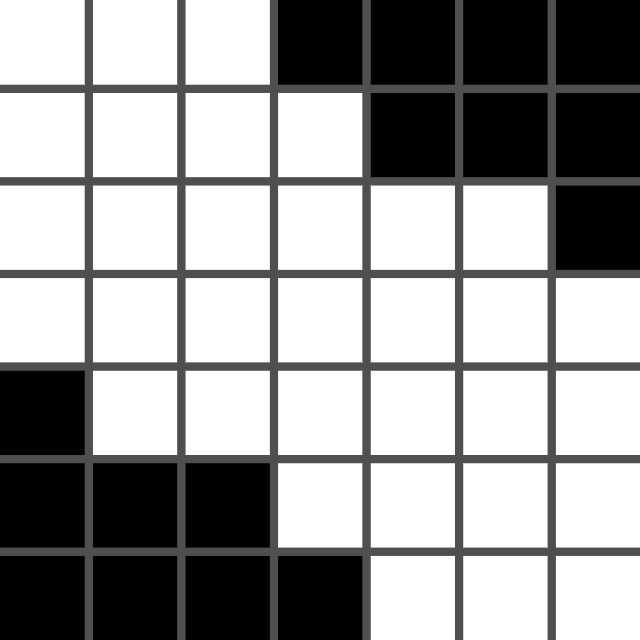
Give the GLSL for this pattern, as a three.js fragment shader.

```glsl
// A seven by seven board of square cells split by thin grey lines.
// A broad white diagonal band crosses it, leaving stepped black corners;
// each cell's colour comes from its slanted distance to the board centre.

varying vec2 vUv;

const float PITCH = 0.14466;

// Canvas position to cell units, lines falling on whole numbers
vec2 toGrid(vec2 p) {
  return (p - vec2(0.5, 0.5)) / PITCH + vec2(3.5, 3.5) + vec2(-0.0028, 0.0028);
}

// Canvas distance to the nearest of the six inner lines on each axis
float lineDistance(vec2 grid) {
  vec2 nearest = clamp(floor(grid + 0.5), 1.0, 6.0);
  vec2 d = abs(grid - nearest) * PITCH;
  return min(d.x, d.y);
}

// 1 inside the diagonal band, 0 in the two opposite corners
float bandCell(vec2 grid) {
  vec2 cell = clamp(floor(grid), 0.0, 6.0) - 3.0;
  return 1.0 - step(3.75, abs(cell.x + 1.5 * cell.y));
}

void main() {
  vec2 grid = toGrid(vUv);
  vec3 lineGrey = vec3(0.31);

  // Cells first, then the lines, which also cover the cell steps
  vec3 color = vec3(bandCell(grid));
  float line = 1.0 - smoothstep(0.0056, 0.0074, lineDistance(grid));
  gl_FragColor = vec4(mix(color, lineGrey, line), 1.0);
}
```
